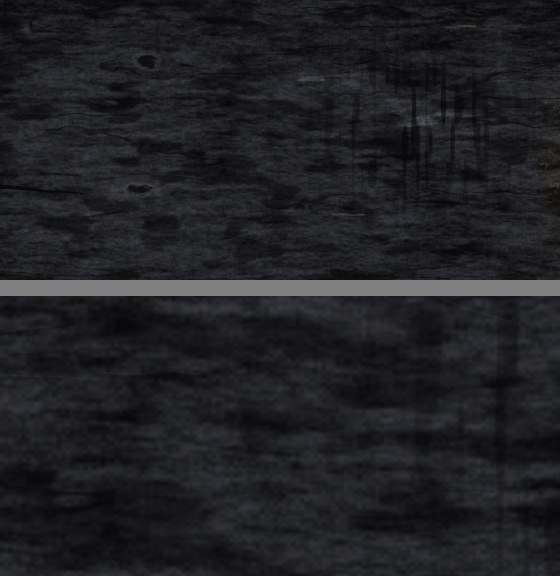
Top: the whole. Bottom: its middle third, enlarged.
A WebGL 2 fragment shader for this texture:

```glsl
#version 300 es
precision highp float;
precision highp int;

uniform vec2 u_resolution;
out vec4 fragColor;

float hash(vec2 cell) {
    uvec2 q = uvec2(ivec2(cell)) * uvec2(1597334673u, 3812015801u);
    uint n = (q.x ^ q.y) * 1597334673u;
    n = (n ^ (n >> 15)) * 2246822519u;
    n ^= n >> 13;
    return float(n >> 8) / 16777216.0;
}

float noise(vec2 p) {
    vec2 i = floor(p), f = fract(p);
    f = f * f * (3.0 - 2.0 * f);
    return mix(mix(hash(i), hash(i + vec2(1, 0)), f.x),
               mix(hash(i + vec2(0, 1)), hash(i + vec2(1, 1)), f.x), f.y);
}

float fbm(vec2 p) {
    float sum = 0.0, amp = 0.533;
    for (int i = 0; i < 4; i++) {
        sum += amp * noise(p);
        p = p * 2.03 + vec2(17.3, 41.7);
        amp *= 0.5;
    }
    return sum;
}

float segment(vec2 p, vec2 a, vec2 b) {
    vec2 pa = p - a, ba = b - a;
    return length(pa - ba * clamp(dot(pa, ba) / dot(ba, ba), 0.0, 1.0));
}

float spot(vec2 p, vec2 center, vec2 radius) {
    vec2 d = (p - center) / radius;
    return exp(-dot(d, d));
}

// Pushes the grain apart around a knot
vec2 bendAround(vec2 p, vec2 knot) {
    p.y -= (p.y - knot.y) * 0.6 * spot(p, knot, vec2(0.11, 0.05));
    return p;
}

// x: dark core, y: pale broken rim
vec2 knotShape(vec2 p, vec2 center) {
    vec2 d = (p - center) / vec2(0.052, 0.024);
    float r = length(d) + (fbm(p * vec2(28, 60)) - 0.5) * 1.5;
    float rim = smoothstep(0.35, 0.0, abs(r - 1.05)) * noise(p * vec2(50, 90));
    return vec2(1.0 - smoothstep(0.5, 1.0, r), rim);
}

void main() {
    vec2 p = gl_FragCoord.xy / u_resolution.y;
    float pixel = 1.0 / u_resolution.y;
    vec2 upperKnot = vec2(0.52, 0.78), lowerKnot = vec2(0.51, 0.325);

    vec2 flow = bendAround(bendAround(p, upperKnot), lowerKnot);
    flow.y += 0.035 * (fbm(p * vec2(2.5, 4)) - 0.5) + 0.012 * (noise(p * vec2(11, 9)) - 0.5);

    // Broad light and dark areas
    float tone = 0.127 + 0.07 * (fbm(p * vec2(2, 3.5) + 5.0) - 0.5);
    tone += 0.022 * spot(p, vec2(0.35, 0.42), vec2(0.4, 0.28));
    tone += 0.022 * spot(p, vec2(1.85, 0.66), vec2(0.25, 0.12));
    tone += 0.016 * spot(p, vec2(1.05, 0.55), vec2(0.25, 0.25));
    tone -= 0.028 * spot(p, vec2(0.8, 0.49), vec2(0.07, 0.12));
    tone -= 0.022 * spot(p, vec2(1.6, 0.32), vec2(0.22, 0.2));
    tone -= 0.018 * smoothstep(0.72, 1.0, p.y) + 0.016 * smoothstep(0.12, 0.0, p.x);

    // Fibres and surface grit
    tone += 0.15 * (fbm(flow * vec2(9, 58)) - 0.5);
    tone += 0.065 * (noise(flow * vec2(55, 150)) - 0.5);
    tone += 0.055 * (noise(p * vec2(190, 210)) - 0.5);

    // Soot stains and grain cracks
    float soot = smoothstep(0.51, 0.68, fbm(flow * vec2(7, 19) + 31.0));
    tone *= 1.0 - 0.42 * soot;
    float crackNoise = noise(flow * vec2(3, 30) + 0.35 * noise(p * vec2(25, 50)));
    float crack = 1.0 - smoothstep(0.0, 0.11, abs(crackNoise - 0.5));
    tone *= 1.0 - 0.5 * crack * smoothstep(0.46, 0.62, fbm(p * vec2(5, 11) + 73.0));

    // Worn pale wood crossed by vertical char marks
    float zone = spot(p, vec2(1.48, 0.57), vec2(0.26, 0.07))
               + spot(p, vec2(1.15, 0.715), vec2(0.17, 0.045))
               + 0.6 * spot(p, vec2(1.78, 0.91), vec2(0.09, 0.05))
               + 0.5 * spot(p, vec2(1.75, 0.35), vec2(0.16, 0.04));
    float worn = zone * smoothstep(0.5, 0.66, fbm(flow * vec2(6, 32) + 11.0));
    float charZone = spot(p, vec2(1.5, 0.55), vec2(0.3, 0.25));
    float marks = smoothstep(0.5, 0.72, noise(p * vec2(65, 8)));
    tone += 0.17 * worn * (0.5 + 0.5 * noise(p * vec2(80, 130)));
    tone *= 1.0 - 0.6 * marks * charZone;

    // Fine scratches, mostly along the grain
    for (int i = 0; i < 48; i++) {
        float id = float(i);
        vec2 start = vec2(2.0 * hash(vec2(id, 101)), hash(vec2(id, 102)));
        float angle = (hash(vec2(id, 103)) - 0.5) * (i % 4 == 0 ? 2.4 : 0.7);
        float reach = mix(0.04, 0.2, hash(vec2(id, 104)));
        vec2 wobble = vec2(0, 0.012 * (noise(p * 22.0 + id) - 0.5));
        float d = segment(p + wobble, start, start + reach * vec2(cos(angle), sin(angle)));
        float line = 1.0 - smoothstep(0.0, 0.001 + pixel, d);
        tone += line * (i % 3 == 0 ? -0.05 : 0.055) * noise(p * 60.0 + id);
    }

    // Knots and the long split at the left
    vec2 knots = knotShape(p, upperKnot) + knotShape(p, lowerKnot);
    tone = mix(tone + 0.07 * knots.y, 0.035, 0.85 * min(knots.x, 1.0));
    vec2 ragged = p + vec2(0, 0.008 * (noise(p * vec2(18, 5)) - 0.5));
    float split = segment(ragged, vec2(-0.1, 0.341), vec2(0.3, 0.308));
    float splitWidth = 0.005 * smoothstep(0.33, 0.0, p.x);
    tone = mix(tone, 0.025, 0.9 * (1.0 - smoothstep(splitWidth, splitWidth + pixel, split)));

    tone = clamp(tone, 0.035, 0.45);
    vec3 color = tone * vec3(0.97, 0.995, 1.08) + vec3(0.0, 0.0, 0.004);

    // Bare brown splinters and rusty flecks
    float splinter = min(segment(ragged, vec2(1.19, 0.238), vec2(1.3, 0.232)),
                         segment(ragged, vec2(1.58, 0.903), vec2(1.7, 0.907)));
    float bare = (1.0 - smoothstep(0.001, 0.003 + pixel, splinter)) * noise(p * vec2(45, 110));
    color = mix(color, vec3(0.36, 0.31, 0.24), bare);
    float rustZone = smoothstep(1.86, 2.0, p.x) * spot(p, vec2(2.0, 0.4), vec2(0.3, 0.28));
    color += vec3(0.02, 0.01, -0.01) * rustZone;
    float fleck = smoothstep(0.66, 0.8, fbm(p * vec2(60, 75)));
    fleck *= 0.07 + rustZone;
    color = mix(color, vec3(0.33, 0.24, 0.17), min(fleck, 0.7));

    fragColor = vec4(color, 1.0);
}
```
